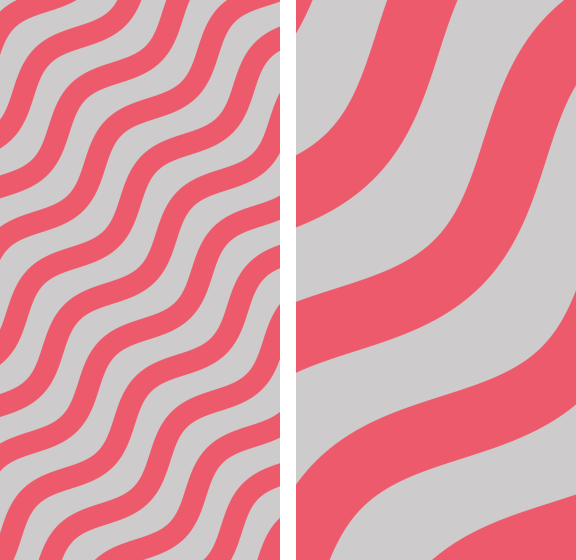
Left, the full canvas; right, a detail of the centre.
Write a WebGL 2 fragment shader that draws this pattern.

```glsl
#version 300 es
precision highp float;
// Diagonal wavy stripes of constant stroke width, rising to the right.

uniform vec2 u_resolution;
out vec4 fragColor;

// Lengths are in canvas widths.
const vec3 GROUND_COLOR = vec3(0.805, 0.798, 0.800);
const vec3 STRIPE_COLOR = vec3(0.927, 0.353, 0.420);
const float WAVE_LENGTH = 0.5727;
const float WAVE_HEIGHT = 0.0470;    // from the axis to a crest
const float STRIPE_SPACING = 0.1805;
const float STRIPE_WIDTH = 0.0782;
const vec2 WAVE_ORIGIN = vec2(0.1086, 0.1151); // along and across the stripes
const float WAVE_NUMBER = 6.283185 / WAVE_LENGTH;
const int REFINE_STEPS = 4;

float wave(float along) {
    return WAVE_HEIGHT * sin(WAVE_NUMBER * along);
}

float waveSlope(float along) {
    return WAVE_HEIGHT * WAVE_NUMBER * cos(WAVE_NUMBER * along);
}

// Distance to the wave, found by projecting onto successive tangents.
float waveDistance(vec2 point) {
    float along = point.x;
    for (int i = 0; i < REFINE_STEPS; i++) {
        vec2 tangent = vec2(1.0, waveSlope(along));
        vec2 offset = point - vec2(along, wave(along));
        along += dot(offset, tangent) / dot(tangent, tangent);
    }
    return length(point - vec2(along, wave(along)));
}

void main() {
    // Position measured from the upper left corner, y pointing down.
    vec2 position = vec2(gl_FragCoord.x, u_resolution.y - gl_FragCoord.y) / u_resolution.x;

    // Axes along and across the stripes, turned by 45 degrees.
    vec2 point = vec2(position.x - position.y, position.x + position.y) * sqrt(0.5);
    point -= WAVE_ORIGIN;

    // Move the nearest stripe to the axis.
    point.y -= STRIPE_SPACING * round((point.y - wave(point.x)) / STRIPE_SPACING);

    // Smooth the stroke edge over about one pixel.
    float edge = waveDistance(point) - 0.5 * STRIPE_WIDTH;
    float softness = 0.7 / u_resolution.x;
    float stripe = 1.0 - smoothstep(-softness, softness, edge);
    fragColor = vec4(mix(GROUND_COLOR, STRIPE_COLOR, stripe), 1.0);
}
```
